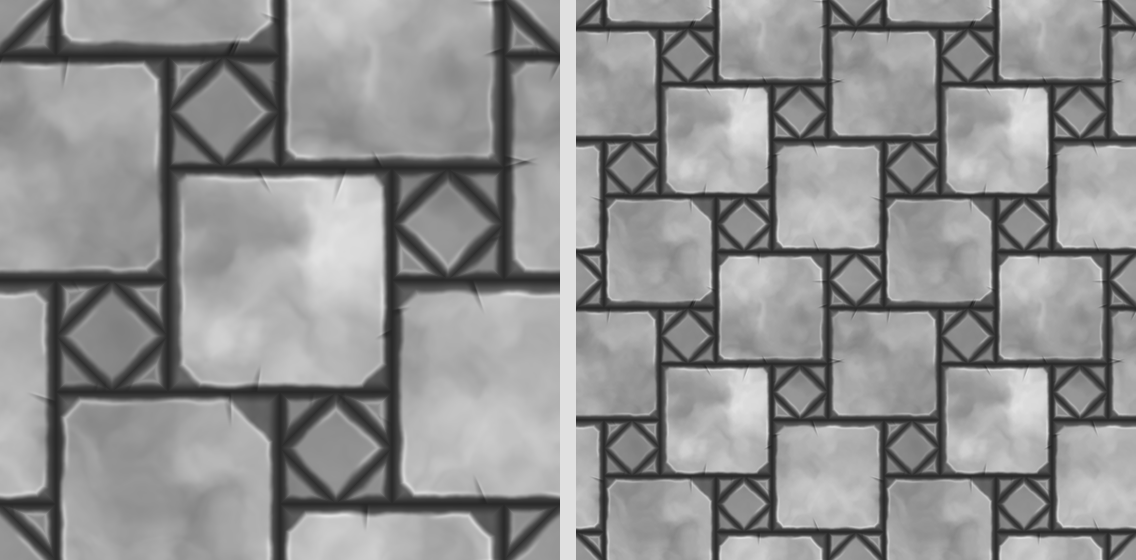
Left, the tile; right, the same tile 2 across and 2 down.
A three.js fragment shader for this texture map:

```glsl
#define CELLS 5.0
#define JOINT_TONE 0.15
#define BEVEL_TONE 0.38
#define FACE_TONE 0.675
#define INLAY_TONE 0.54
#define CLOUD_CONTRAST 0.44
#define JOINT_WIDTH 0.12
#define EDGE_WEAR 0.05
#define CHIP_SIZE 0.40
#define RIM_LIGHT 0.11
#define CRACKS 4

varying vec2 vUv;

float hash(vec2 p) {
  vec3 a = fract(p.xyx * 0.1031);
  a += dot(a, a.yzx + 33.33);
  return fract((a.x + a.y) * a.z);
}

// Value noise that wraps after a whole period
float lattice(vec2 i, float period) {
  return hash(floor(mod(i + 0.5, period)) + period);
}

float noise(vec2 p, float period) {
  vec2 i = floor(p), f = p - i;
  f = f * f * f * (f * (f * 6.0 - 15.0) + 10.0);
  float low = mix(lattice(i, period), lattice(i + vec2(1, 0), period), f.x);
  float high = mix(lattice(i + vec2(0, 1), period), lattice(i + 1.0, period), f.x);
  return mix(low, high, f.y);
}

// Soft layered noise, falling off quickly toward fine detail
float fbm(vec2 p, float period) {
  float sum = 0.0, weight = 0.62;
  for (int i = 0; i < 4; i++) {
    sum += weight * noise(p, period);
    p *= 2.0;
    period *= 2.0;
    weight *= 0.4;
  }
  return sum / 1.007;
}

vec2 wrapCell(vec2 v) {
  return mod(v + 0.5 * CELLS, CELLS) - 0.5 * CELLS;
}

float boxNorm(vec2 v) {
  return max(abs(v.x), abs(v.y));
}

// Tapered splits running inward from the sides, dark with one lit lip
float cracks(vec2 q, float size, float id) {
  float shade = 0.0;
  for (int k = 0; k < CRACKS; k++) {
    vec2 seed = vec2(float(k) * 3.0 + 1.0, id * 11.0 + size * 40.0);
    vec2 r = hash(seed) < 0.4 ? q.yx : q;
    r.y *= hash(seed + 5.3) < 0.5 ? -1.0 : 1.0;
    float depth = size - r.y;
    float reach = size * mix(0.16, 0.36, hash(seed + 9.1));
    float taper = clamp(1.0 - depth / reach, 0.0, 1.0);
    float across = r.x - (hash(seed + 13.7) - 0.5) * 1.6 * size
                 - (hash(seed + 21.9) - 0.5) * 1.2 * depth;
    float width = 0.015 + 0.07 * size * taper;
    float dark = smoothstep(-width, 0.0, across) * (1.0 - smoothstep(0.0, 0.02, across));
    float lip = 1.0 - smoothstep(0.0, 0.02, abs(across - 0.024));
    shade += (0.04 * lip - 0.17 * dark) * smoothstep(0.0, 0.6, taper);
  }
  return shade;
}

void main() {
  vec2 p = vUv * CELLS;

  // Find the stone: one small and one large square per row of the lattice
  vec2 q = vec2(0.5);
  float size = 0.5, id = 0.0;
  for (int j = 0; j < 5; j++) {
    float row = float(j);
    vec2 centre = vec2(mod(3.0 * row, CELLS), row);
    vec2 small = wrapCell(p - centre);
    vec2 large = wrapCell(p - centre - vec2(-0.5, 1.5));
    if (boxNorm(small) <= 0.5) { q = small; size = 0.5; id = row; }
    if (boxNorm(large) <= 1.0) { q = large; size = 1.0; id = row; }
  }
  bool isLarge = size > 0.75;

  // Clouds and worn edges
  vec2 warp = vec2(fbm(p * 2.0, 10.0), fbm(p * 2.0 + 4.0, 10.0)) - 0.5;
  float cloud = fbm(p * 1.0 + warp * 0.9, 5.0) - 0.5;
  float stain = fbm(p * 3.0 + warp * 1.2 + 3.0, 15.0) - 0.5;
  float rough = fbm(p * 4.0 + 1.7, 20.0) - 0.5;

  // Distance to the joint, and to the worn rim of the face
  vec2 inner = size - abs(q);
  float joint = min(inner.x, inner.y);
  vec2 side = sign(q);
  float face, tone;
  if (isLarge) {
    vec2 inset = vec2(hash(vec2(side.x + 3.0, id + 31.0)), hash(vec2(side.y + 8.0, id + 57.0)));
    vec2 worn = inner - mix(vec2(0.06), vec2(0.12), inset);
    float chance = hash(side * vec2(2.0, 5.0) + id * 7.0 + 19.0);
    float chip = (inner.x + inner.y) * 0.7071 - mix(0.17, CHIP_SIZE, chance * chance);
    face = min(min(worn.x, worn.y), chip) + rough * EDGE_WEAR;
    tone = FACE_TONE + 0.06 * (hash(vec2(id, 71.0)) - 0.5);
  } else {
    float diamond = (abs(q.x) + abs(q.y) - 0.5) * 0.7071;
    face = min(joint - 0.07, abs(diamond) - 0.075) + rough * EDGE_WEAR;
    joint = min(joint, abs(diamond) + 0.015);
    tone = diamond < 0.0 ? INLAY_TONE : INLAY_TONE - 0.03;
  }

  // Sunken joint and bevel
  float groove = smoothstep(-0.02, JOINT_WIDTH, joint);
  float bevel = BEVEL_TONE + 0.12 * stain + 0.1 * rough;
  float shade = mix(JOINT_TONE, bevel, groove);

  // Stone face with a soft, broken rim of light
  float contrast = isLarge ? CLOUD_CONTRAST : 0.5 * CLOUD_CONTRAST;
  tone += contrast * (cloud + 0.25 * stain);
  float rimShape = (face - 0.02) / 0.022;
  float rim = exp(-rimShape * rimShape) * smoothstep(0.3, 0.8, noise(p * 3.0, 15.0));
  tone += RIM_LIGHT * rim;
  shade = mix(shade, tone, smoothstep(-0.035, 0.03, face));
  shade += cracks(q, size, id) * groove * (isLarge ? 1.0 : 0.4);

  gl_FragColor = vec4(vec3(clamp(shade, 0.1, 0.92)), 1.0);
}
```
